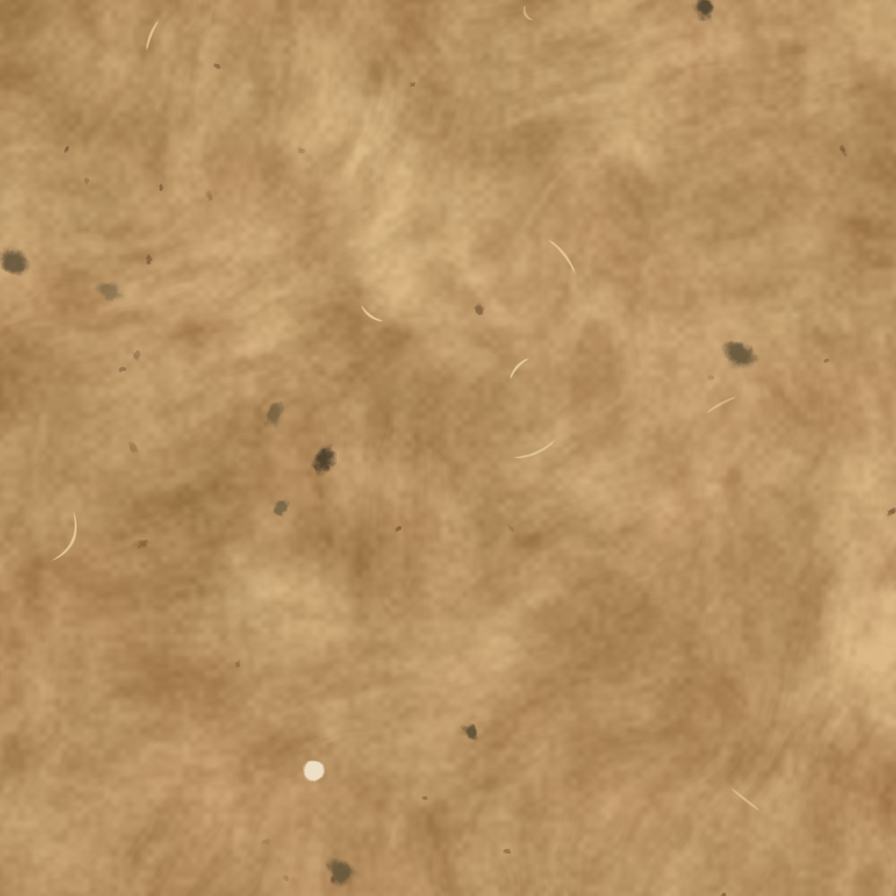
Write a WebGL 2 fragment shader that draws this texture.

```glsl
#version 300 es
precision highp float;
// Worn tan hide: warped fractal noise gives the mottling, stretched noise the
// fibrous streaks and ridged noise the pale creases. Hashed loops scatter
// dark blots, small specks, pale hairs and a white fleck over the surface.

#define MOTTLE 0.85
#define CLOUD 0.95
#define STREAK 0.75
#define GRAIN 0.32
#define CREASE 0.30
#define BLOTS 9
#define SPECKS 26
#define HAIRS 9
#define DARK_TAN vec3(0.62, 0.465, 0.285)
#define PALE_TAN vec3(0.80, 0.655, 0.465)
#define HAIR_COLOR vec3(0.93, 0.83, 0.64)

uniform vec2 u_resolution;
out vec4 fragColor;

float hash(vec2 p) {
  return fract(sin(dot(p, vec2(127.1, 311.7))) * 43758.5453);
}

vec2 hash2(vec2 p) {
  return vec2(hash(p), hash(p + 17.3));
}

mat2 rotation(float angle) {
  float c = cos(angle), s = sin(angle);
  return mat2(c, s, -s, c);
}

float noise(vec2 p) {
  vec2 cell = floor(p), f = fract(p);
  f = f * f * (3.0 - 2.0 * f);
  float low = mix(hash(cell), hash(cell + vec2(1, 0)), f.x);
  float high = mix(hash(cell + vec2(0, 1)), hash(cell + vec2(1, 1)), f.x);
  return mix(low, high, f.y);
}

// Fractal noise centred on zero
float fbm(vec2 p) {
  float sum = 0.0, gain = 0.5;
  mat2 turn = 2.0 * rotation(0.6);
  for (int i = 0; i < 5; i++) {
    sum += gain * (noise(p) - 0.5);
    p = turn * p + 7.7;
    gain *= 0.5;
  }
  return sum;
}

// Ground tone: 0 is dark tan, 1 is pale tan
float groundTone(vec2 uv) {
  vec2 warp = vec2(fbm(uv * 4.0 + 3.1), fbm(uv * 4.0 + 41.7));
  vec2 p = uv + 0.16 * warp;
  float across = fbm(rotation(-0.3) * p * vec2(13.0, 48.0) + 5.0);
  float upright = fbm(rotation(0.25) * p * vec2(48.0, 13.0) + 60.0);
  float streak = mix(across, upright, smoothstep(0.35, 0.65, noise(uv * 4.5 + 9.0)));
  float ridge = 1.0 - 2.0 * abs(fbm(p * 2.6 + 23.0));
  float crease = smoothstep(0.84, 1.0, ridge) * smoothstep(0.45, 0.75, noise(uv * 5.0 + 31.0));
  return 0.53 + MOTTLE * fbm(p * 4.0 + 12.0) + CLOUD * fbm(p * 15.0 + 80.0)
    + STREAK * streak + GRAIN * (noise(uv * 125.0) - 0.5) + CREASE * crease;
}

// Soft ragged stain of the given radius
float stain(vec2 offset, float radius, float angle) {
  vec2 p = rotation(angle) * offset * vec2(1.0, 1.5);
  float ragged = 1.1 * radius * fbm(offset * 1.6 / radius + 50.0 * angle);
  return 1.0 - smoothstep(0.35 * radius, radius, length(p) + ragged);
}

// Thin bent hair, tapered toward its ends
float hair(vec2 offset, float halfLength, float angle, float bend, float pixel) {
  vec2 p = rotation(angle) * offset;
  p.y += bend * (p.x * p.x / halfLength - 0.3 * halfLength);
  float along = abs(p.x) / halfLength;
  float width = 0.0016 * (1.0 - 0.5 * along);
  float line = 1.0 - smoothstep(width - pixel, width + pixel, abs(p.y));
  return line * (1.0 - smoothstep(0.7, 1.0, along));
}

void main() {
  vec2 uv = gl_FragCoord.xy / u_resolution.y;
  float pixel = 1.0 / u_resolution.y;

  // Ground with a slight warm and cool drift
  float tone = clamp(groundTone(uv), -0.35, 1.35);
  vec3 color = mix(DARK_TAN, PALE_TAN, tone);
  color += vec3(0.03, -0.005, 0.01) * fbm(uv * 9.0 + 70.0);

  // Dark blots, from grey stains to nearly black
  for (int i = 0; i < BLOTS; i++) {
    vec2 id = vec2(i, 4.0), rnd = hash2(id + 2.6);
    float mask = stain(uv - hash2(id), mix(0.012, 0.026, rnd.x), 6.3 * rnd.y);
    vec3 ink = mix(vec3(0.40, 0.35, 0.24), vec3(0.13, 0.10, 0.07), rnd.y * rnd.y);
    color = mix(color, ink, mask * mix(0.5, 0.92, rnd.y));
  }

  // Small brown specks
  for (int i = 0; i < SPECKS; i++) {
    vec2 id = vec2(i, 19.0), rnd = hash2(id + 5.2);
    float mask = stain(uv - hash2(id), mix(0.004, 0.009, rnd.x), 6.3 * rnd.y);
    color = mix(color, vec3(0.36, 0.25, 0.15), mask * mix(0.2, 0.65, rnd.y));
  }

  // Pale hairs
  for (int i = 0; i < HAIRS; i++) {
    vec2 id = vec2(i, 37.0), rnd = hash2(id + 8.4);
    float mask = hair(uv - hash2(id), mix(0.01, 0.034, rnd.x), 3.1 * rnd.y, rnd.x - 0.5, pixel);
    color = mix(color, HAIR_COLOR, mask * mix(0.4, 0.9, hash(id + 3.3)));
  }

  // Single white fleck
  float fleck = length(uv - vec2(0.35, 0.14)) + 0.006 * fbm(uv * 70.0);
  color = mix(color, vec3(0.93, 0.87, 0.77), 1.0 - smoothstep(0.009, 0.013, fleck));

  fragColor = vec4(color, 1.0);
}
```
